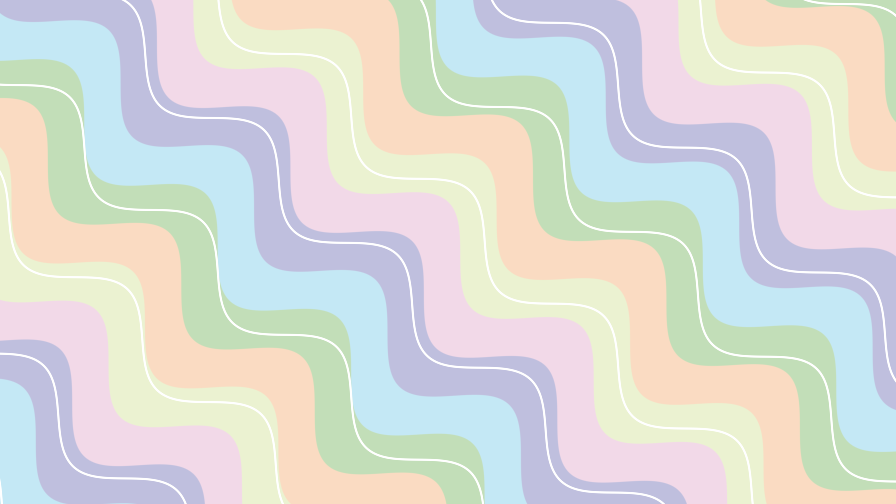
This pattern is drawn by a WebGL 1 fragment shader. Its source:

```glsl
precision highp float;
// Pastel diagonal wavy bands in six colours, overlaid with thin white wavy lines.

uniform vec2 u_resolution;

const float TAU = 6.28318;
const float PERIOD = 0.3625;      // wave length along the bands
const float BAND_WIDTH = 0.1056;  // spacing across the bands
const float BAND_SWING = 0.0613;  // wave height of the band edges
const float LINE_SWING = 0.053;   // wave height of the white lines
const float LINE_WIDTH = 0.0043;

// Height (x) and slope (y) of a falling sine wave at position u.
vec2 wave(float u, float swing) {
  float angle = TAU * u / PERIOD;
  return -swing * vec2(sin(angle), cos(angle) * TAU / PERIOD);
}

// Approximate signed distance from p to a wave raised by offset.
float waveDistance(vec2 p, float offset, float swing) {
  vec2 w = wave(p.x, swing);
  return (p.y - offset - w.x) / sqrt(1.0 + w.y * w.y);
}

// Six pastel colours, repeating by band index.
vec3 bandColor(float index) {
  float i = mod(index + 0.5, 6.0);
  if (i < 1.0) return vec3(0.92, 0.95, 0.82); // yellow
  if (i < 2.0) return vec3(0.98, 0.86, 0.76); // orange
  if (i < 3.0) return vec3(0.76, 0.87, 0.72); // green
  if (i < 4.0) return vec3(0.77, 0.91, 0.96); // blue
  if (i < 5.0) return vec3(0.75, 0.75, 0.87); // purple
  return vec3(0.95, 0.85, 0.91);              // pink
}

// Bands, blended softly across the nearest edge.
vec3 bands(vec2 p, float pixel) {
  float across = (p.y - wave(p.x, BAND_SWING).x) / BAND_WIDTH;
  float edge = floor(across + 0.5);
  float d = waveDistance(p, edge * BAND_WIDTH, BAND_SWING);
  float blend = smoothstep(-0.75 * pixel, 0.75 * pixel, d);
  return mix(bandColor(edge - 1.0), bandColor(edge), blend);
}

// Coverage of the white lines: one for every second band, each a little displaced.
float lines(vec2 p, float pixel) {
  float nearest = 1.0;
  for (int n = -5; n <= 5; n++) {
    float i = float(n);
    float drift = 0.05 * (2.0 * mod(i, 2.0) - 1.0) - 0.08 * sin(0.8 * i);
    float offset = (0.56 + 1.966 * i + drift) * BAND_WIDTH;
    float slide = 0.016 + 0.021 * sin(TAU * i / 3.0);
    float d = waveDistance(p - vec2(slide, 0.0), offset, LINE_SWING);
    nearest = min(nearest, abs(d));
  }
  float halfWidth = 0.5 * LINE_WIDTH;
  return 1.0 - smoothstep(halfWidth - 0.5 * pixel, halfWidth + 0.5 * pixel, nearest);
}

void main() {
  float pixel = 1.0 / u_resolution.y;
  vec2 q = (gl_FragCoord.xy - 0.5 * u_resolution) * pixel - vec2(0.0243, -0.007);

  // Turn to axes along and across the bands.
  vec2 along = vec2(0.730, -0.683);
  vec2 p = vec2(dot(q, along), dot(q, vec2(-along.y, along.x)));

  vec3 color = mix(bands(p, pixel), vec3(1.0), lines(p, pixel));
  gl_FragColor = vec4(color, 1.0);
}
```
